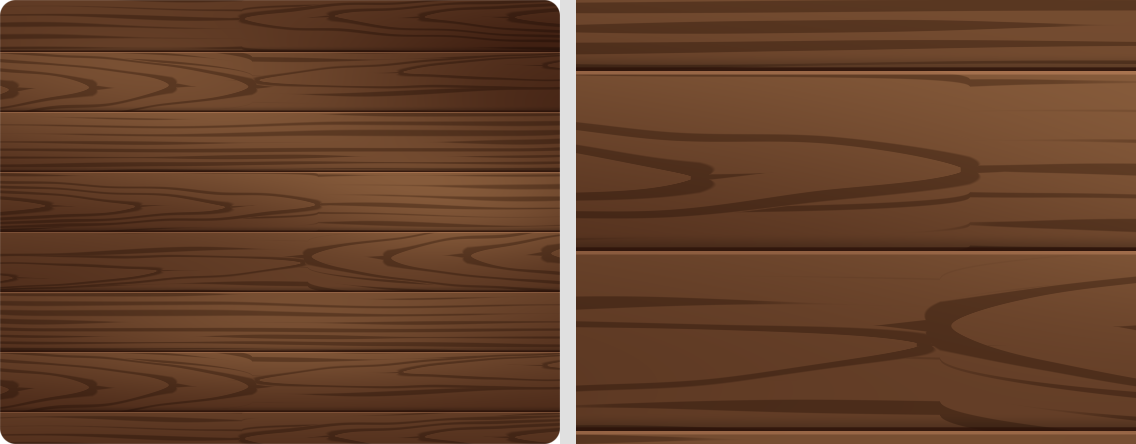
Left, the full canvas; right, a detail of the centre.
Give the GLSL for this texture, as a WebGL 1 fragment shader.

```glsl
precision highp float;
uniform vec2 u_resolution;

float hash(vec2 p) {
  vec3 h = fract(p.xyx * vec3(0.1031, 0.103, 0.0973));
  h += dot(h, h.yzx + 33.33);
  return fract((h.x + h.y) * h.z);
}

float noise(vec2 p) {
  vec2 i = floor(p), f = fract(p);
  f = f * f * (3.0 - 2.0 * f);
  return mix(mix(hash(i), hash(i + vec2(1, 0)), f.x),
             mix(hash(i + vec2(0, 1)), hash(i + vec2(1, 1)), f.x), f.y);
}

float fill(float d, float px) {
  return 1.0 - smoothstep(-px, px, d);
}

float glow(vec2 p, vec2 center, vec2 radius) {
  vec2 d = (p - center) / radius;
  return exp(-dot(d, d));
}

// Positive inside a parabola with its tip at the origin, opening to the left
float parabola(vec2 q, float spread) {
  return (-q.x - spread * q.y * q.y) / length(vec2(1.0, 2.0 * spread * q.y));
}

// Parabolic grain line, thickened at the tip and drawn out into a spike
float hairpin(vec2 q, float spread, float width, float tip, float px) {
  float arm = abs(parabola(q, spread)) - width - tip * exp(-4.0 * max(-q.x, 0.0));
  float spike = max(abs(q.y) - tip * (1.0 - q.x / 0.35), -q.x - 0.05);
  return fill(min(arm, spike), px);
}

// Nearly level grain lines that swell and taper along the plank
float streaks(vec2 q, float count, float seed, float px) {
  float y = q.y * count + 1.3 * noise(vec2(q.x * 0.35, q.y * 1.7 + seed * 9.0));
  float swell = noise(vec2(q.x * 0.45 + seed * 5.0, floor(y) * 7.3 + 40.0));
  float width = 0.04 * smoothstep(0.2, 0.95, swell);
  float line = fill(abs(fract(y) - 0.5) / count - width, px);
  return line * smoothstep(0.0, 0.012, width);
}

// kind 0: long narrow loops, 1: broad chevrons, 2: straight grain
float grain(vec2 q, float kind, float px) {
  if (kind > 1.5) return streaks(q, 8.0, kind, px);

  bool broad = kind > 0.5;
  float spread = broad ? 12.0 : 35.0;
  float tip = broad ? 0.045 : 0.018;
  float spacing = broad ? 1.33 : 1.5;
  vec2 apex = broad ? vec2(4.2, 0.56) : vec2(5.3, 0.55);
  float width = 0.012 + 0.018 * noise(q * vec2(0.9, 3.0) + 17.0);
  vec2 bent = q + vec2(0.0, 0.07 * (noise(q * vec2(1.1, 2.0) + kind * 8.0) - 0.5));
  vec2 d = bent - apex;

  // Streaks part around the outermost loop
  float opening = sqrt(max(-d.x, 0.0) / spread);
  vec2 parted = vec2(q.x, q.y - sign(d.y) * 0.6 * opening);
  float ink = streaks(parted, 7.0, kind + 3.0, px) * fill(parabola(d, spread) + 0.03, px);

  // Facing loops open to the right
  if (broad) {
    for (int i = 0; i < 3; i++) {
      float n = float(i);
      vec2 e = bent - vec2(4.28 + 2.4 * n, 0.45 - 0.12 * n);
      e = vec2(-e.x, e.y + 0.03 * max(e.x, 0.0));
      ink *= fill(parabola(e, 60.0), px);
      ink = max(ink, hairpin(e, 60.0, width * 0.8, 0.01, px));
    }
  }

  // Nested loops open to the left
  for (int i = 0; i < 4; i++) {
    float n = float(i);
    vec2 e = d + vec2(spacing * n, -0.015 * n);
    ink = max(ink, hairpin(e, spread * (1.0 + 0.13 * n), width, tip, px));
  }
  return ink;
}

void main() {
  vec2 p = gl_FragCoord.xy / u_resolution.y;
  float aspect = u_resolution.x / u_resolution.y;
  float plankHeight = 0.1351;
  float px = 0.8 / (u_resolution.y * plankHeight);

  // Planks counted from the top, each with its own grain and direction
  float row = (1.0 - p.y - 0.1164) / plankHeight + 1.0;
  float plank = floor(row), v = fract(row);
  float kind = plank < 5.5 ? mod(plank, 3.0) : 7.0 - plank;
  bool turned = plank < 0.5 || plank > 6.5 || abs(plank - 4.0) < 0.5;
  bool mirrored = turned || abs(plank - 5.0) < 0.5;
  vec2 q = vec2(mirrored ? aspect - p.x : p.x, 0.0) / plankHeight;
  q.y = turned ? 1.0 - v : v;

  // Soft pools of light over the boards
  float light = 0.38 - 0.25 * v;
  light += 0.36 * glow(p, vec2(0.66, 0.67), vec2(0.55, 0.17));
  light += 0.46 * glow(p, vec2(1.04, 0.53), vec2(0.36, 0.13));
  light += 0.46 * glow(p, vec2(0.66, 0.25), vec2(0.55, 0.14));
  light += 0.34 * glow(p, vec2(0.25, 0.83), vec2(0.5, 0.14));
  light -= 0.2 * glow(p, vec2(1.26, 0.87), vec2(0.4, 0.2));
  light = clamp(light, 0.0, 1.0);
  vec3 wood = mix(vec3(0.25, 0.125, 0.07), vec3(0.56, 0.385, 0.25), light);
  wood *= mix(vec3(1), vec3(0.76, 0.72, 0.68), grain(q, kind, px));

  // Shadowed lower edge and lit upper edge of each plank
  wood *= 1.0 - 0.2 * smoothstep(0.9, 1.0, v);
  wood = mix(wood, vec3(0.17, 0.07, 0.035), 0.8 * fill(0.98 - v, px));
  vec3 rim = mix(vec3(0.4, 0.24, 0.16), vec3(0.72, 0.5, 0.35), light);
  wood = mix(wood, rim, 0.85 * fill(v - 0.02, px));

  // White outside the rounded corners
  vec2 corner = abs(p - 0.5 * vec2(aspect, 1.0)) - 0.5 * vec2(aspect, 1.0) + 0.036;
  float panel = fill(length(max(corner, 0.0)) - 0.036, 0.8 / u_resolution.y);
  gl_FragColor = vec4(mix(vec3(1), wood, panel), 1.0);
}
```
